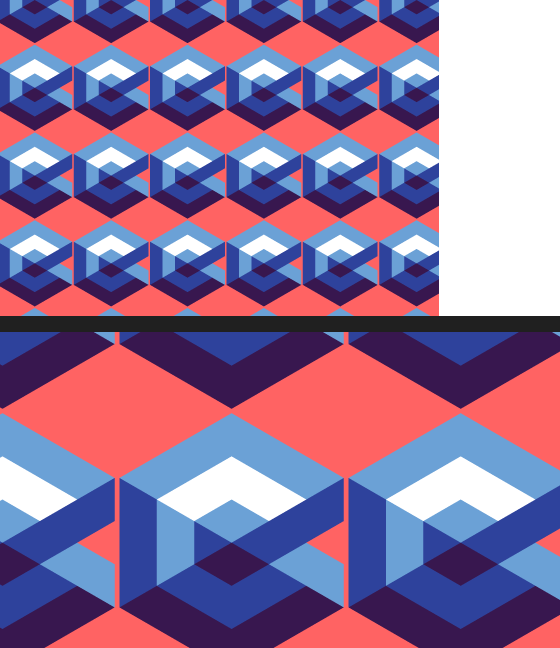
Top: the whole. Bottom: its middle third, enlarged.
This pattern is drawn by a Shadertoy shader. Its source:

```glsl
// Rows of interlaced hexagon emblems on coral, ending at a blank strip on the right.
// Each hexagon is cut into sectors and three concentric rings; two crossing arms
// fill its right sector. Edges are smoothed by averaging a grid of subsamples.

const vec3 WHITE  = vec3(1.0);
const vec3 CORAL  = vec3(1.0, 0.39, 0.39);
const vec3 SKY    = vec3(0.42, 0.63, 0.84);
const vec3 BLUE   = vec3(0.18, 0.26, 0.61);
const vec3 PURPLE = vec3(0.22, 0.09, 0.31);

// Colour inside one emblem; q is centred and its circumradius is 3, one unit per ring.
vec3 emblem(vec2 q) {
    float slope = abs(q.x) / sqrt(3.0);
    float ring = max(2.0 * slope, abs(q.y) + slope);
    if (ring > 3.0) return CORAL;
    bool middle = ring > 1.0 && ring < 2.0;

    // Top and bottom chevrons
    if (q.y > slope) return middle ? WHITE : SKY;
    if (q.y < -slope) return middle ? BLUE : PURPLE;

    // Left bars
    if (q.x < 0.0) return middle ? SKY : BLUE;

    // Right arms: the rising one lies over the falling one
    if (slope - q.y < 1.0) return BLUE;
    if (slope + q.y < 1.0) return SKY;
    return CORAL;
}

// Whole pattern; p is measured in canvas heights.
vec3 pattern(vec2 p) {
    if (p.x > 1.3889) return WHITE;
    vec2 pitch = vec2(0.24167, 0.27778);
    vec2 cell = (p - vec2(0.11, 1.0)) / pitch;
    vec2 local = (fract(cell + 0.5) - 0.5) * pitch;
    return emblem(local * 3.0 / 0.1366);
}

void mainImage(out vec4 fragColor, in vec2 fragCoord) {
    const int GRID = 4;
    vec3 sum = vec3(0.0);
    for (int j = 0; j < GRID; j++) {
        for (int i = 0; i < GRID; i++) {
            vec2 offset = (vec2(i, j) + 0.5) / float(GRID) - 0.5;
            sum += pattern((fragCoord + offset) / iResolution.y);
        }
    }
    fragColor = vec4(sum / float(GRID * GRID), 1.0);
}
```
